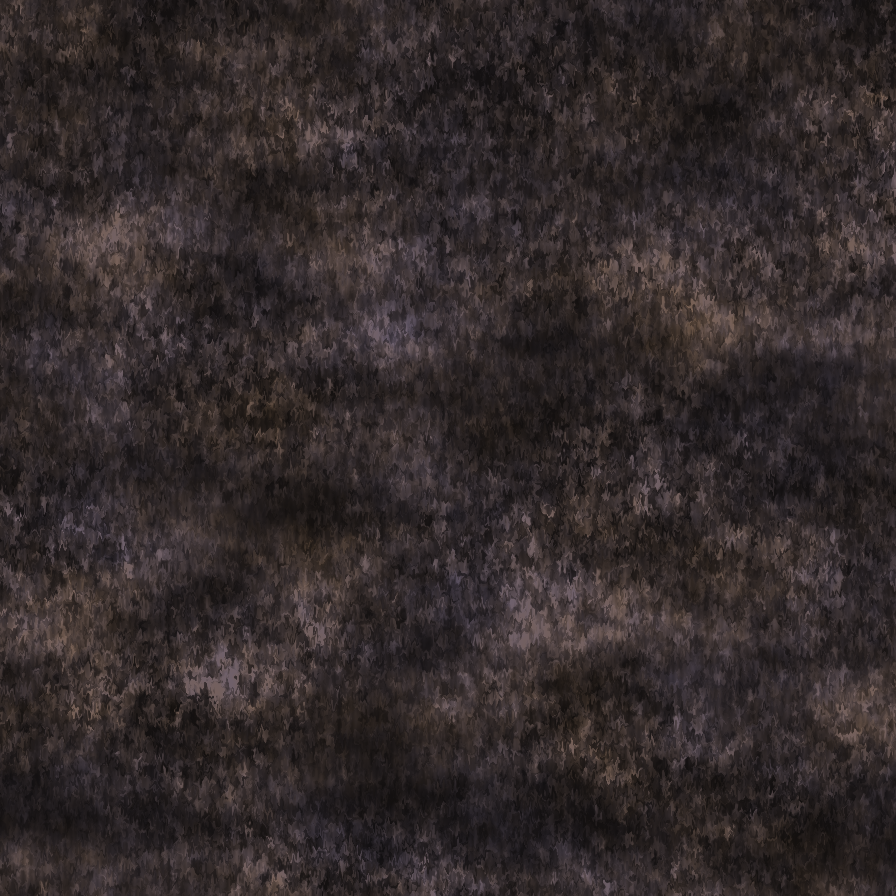
Reproduce this texture procedurally as a WebGL 1 fragment shader.

```glsl
precision highp float;
// Dark weathered surface: ragged flakes of brown-grey over soft horizontal bands.
// Gradient noise makes bands, patches and streaks; soft Voronoi cells with a
// jagged warp make the flakes. Their sum drives a log-normal brightness.

uniform vec2 u_resolution;

#define BASE_COLOR vec3(0.190, 0.160, 0.161)
#define CONTRAST 0.39
#define BAND_PERIOD 0.415
#define BAND_CENTER 0.29
#define BAND_AMOUNT 0.36
#define PATCH_AMOUNT 1.9
#define FLAKE_AMOUNT 1.75
#define FLAKE_FREQ 88.0
#define FLAKE_SHARPNESS 26.0
#define JAG_AMOUNT 0.014
#define STREAK_AMOUNT 0.85
#define TINT_AMOUNT 0.22

const float TAU = 6.2831853;

// Pseudo-random pair in 0..1 for a lattice point
vec2 hash2(vec2 p) {
  vec3 q = fract(p.xyx * vec3(0.1031, 0.1030, 0.0973));
  q += dot(q, q.yzx + 33.33);
  return fract((q.xx + q.yz) * q.zy);
}

float cornerGradient(vec2 cell, vec2 offset, vec2 f) {
  float angle = TAU * hash2(cell + offset).x;
  return dot(vec2(cos(angle), sin(angle)), f - offset);
}

// Gradient noise, roughly -0.7..0.7
float noise(vec2 p) {
  vec2 i = floor(p);
  vec2 f = p - i;
  vec2 u = f * f * f * (f * (f * 6.0 - 15.0) + 10.0);
  float low = mix(cornerGradient(i, vec2(0.0, 0.0), f),
                  cornerGradient(i, vec2(1.0, 0.0), f), u.x);
  float high = mix(cornerGradient(i, vec2(0.0, 1.0), f),
                   cornerGradient(i, vec2(1.0, 1.0), f), u.x);
  return mix(low, high, u.y);
}

float fbm(vec2 p) {
  float sum = 0.0;
  float amplitude = 1.0;
  for (int octave = 0; octave < 4; octave++) {
    sum += amplitude * noise(p);
    p = p * 2.03 + 17.3;
    amplitude *= 0.55;
  }
  return sum;
}

// One random tone per Voronoi cell, blended narrowly at the borders
float flakes(vec2 p) {
  vec2 cell = floor(p);
  float toneSum = 0.0;
  float weightSum = 0.0001;
  for (int y = -1; y <= 1; y++) {
    for (int x = -1; x <= 1; x++) {
      vec2 id = cell + vec2(float(x), float(y));
      vec2 toSeed = id + hash2(id) - p;
      float weight = exp(-FLAKE_SHARPNESS * dot(toSeed, toSeed));
      toneSum += weight * (hash2(id + 71.7).y - 0.5);
      weightSum += weight;
    }
  }
  return toneSum / weightSum;
}

void main() {
  vec2 uv = gl_FragCoord.xy / u_resolution.y;

  // Wide horizontal bands, bent and broken by stretched noise
  float bend = 0.07 * noise(uv * vec2(2.5, 3.0) + 5.1);
  float bands = BAND_AMOUNT * cos(TAU * (uv.y - BAND_CENTER + bend) / BAND_PERIOD);
  bands += 0.9 * fbm(uv * vec2(2.2, 13.0) + 31.0);

  // Cloudy patches
  float patches = PATCH_AMOUNT * fbm(uv * vec2(6.5, 9.0) + 12.7);

  // Flakes with upright, ragged edges
  vec2 jag = vec2(0.45 * noise(uv * vec2(130.0, 170.0) + 3.0),
                  noise(uv * vec2(310.0, 95.0) + 9.0));
  vec2 ragged = uv + JAG_AMOUNT * jag;
  vec2 flakeSpace = ragged * vec2(1.0, 0.85) * FLAKE_FREQ;
  float flakeTone = flakes(flakeSpace) + flakes(flakeSpace * 1.85 + 43.0);
  float liveliness = 1.0 + 0.9 * noise(uv * vec2(3.5, 6.0) + 21.0);

  // Fine vertical streaks
  float streaks = STREAK_AMOUNT * noise(uv * vec2(210.0, 42.0) + 57.0);

  float tone = bands + patches + streaks + FLAKE_AMOUNT * liveliness * flakeTone;
  vec3 color = BASE_COLOR * exp(CONTRAST * clamp(tone, -2.4, 2.2));

  // Drift between warm brown and cool mauve, per region and per flake
  float warmth = fbm(uv * vec2(5.0, 7.0) + 83.0) + 0.7 * noise(ragged * 60.0);
  color *= 1.0 + TINT_AMOUNT * warmth * vec3(0.25, 0.0, -0.8);

  gl_FragColor = vec4(color, 1.0);
}
```
